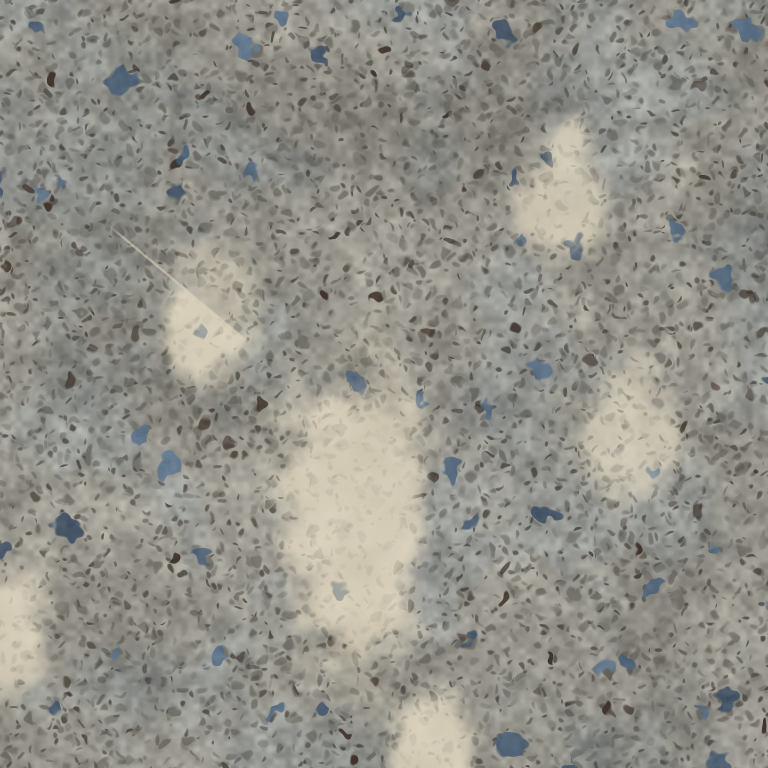
This texture is drawn by a WebGL 1 fragment shader. Its source:

```glsl
precision highp float;
// Speckled grey stone with blue chips, lit by soft cream pools of light.
// Layered value noise makes the mottled base; jittered cells scatter the grains;
// a stepped lattice places the pools, and one fine seam cuts across the slab.

uniform vec2 u_resolution;

const float BASE_TONE = 0.585;
const vec3 WARM_TINT = vec3(1.0, 0.985, 0.925);
const vec3 COOL_TINT = vec3(0.975, 0.99, 0.965);
const vec3 BLOTCH = vec3(0.37, 0.365, 0.34);
const vec3 SPECK = vec3(0.28, 0.265, 0.24);
const vec3 BROWN = vec3(0.23, 0.18, 0.15);
const vec3 BLUE_DARK = vec3(0.23, 0.30, 0.38);
const vec3 BLUE_LIGHT = vec3(0.38, 0.48, 0.58);
const vec3 CREAM = vec3(0.85, 0.815, 0.73);

const vec2 POOL_START = vec2(0.46, 0.33);
const vec2 POOL_STEP = vec2(0.275, 0.42);
const vec2 POOL_LARGE = vec2(0.08, 0.215);
const vec2 POOL_SMALL = vec2(0.065, 0.095);
const vec2 SEAM_A = vec2(0.135, 0.712);
const vec2 SEAM_B = vec2(0.335, 0.545);

float hash(vec2 p) {
  vec3 q = fract(p.xyx * 0.1031);
  q += dot(q, q.yzx + 33.33);
  return fract((q.x + q.y) * q.z);
}

float noise(vec2 p) {
  vec2 i = floor(p);
  vec2 f = fract(p);
  f = f * f * (3.0 - 2.0 * f);
  return mix(mix(hash(i), hash(i + vec2(1.0, 0.0)), f.x),
             mix(hash(i + vec2(0.0, 1.0)), hash(i + 1.0), f.x), f.y);
}

float fbm(vec2 p) {
  float sum = 0.0;
  float weight = 0.53;
  for (int i = 0; i < 4; i++) {
    sum += weight * noise(p);
    p = mat2(1.6, 1.2, -1.2, 1.6) * p + 17.3;
    weight *= 0.5;
  }
  return sum;
}

// Scattered ellipses, sizes in cells; returns coverage and a random shade.
vec2 grains(vec2 p, float density, vec2 sizes, float soft, float seed) {
  vec2 cell = floor(p);
  vec2 result = vec2(0.0);
  for (int y = -1; y <= 1; y++) {
    for (int x = -1; x <= 1; x++) {
      vec2 id = cell + vec2(float(x), float(y));
      vec2 key = id + seed;
      vec2 d = p - id - vec2(hash(key + 11.7), hash(key + 47.2));
      float angle = 6.2832 * hash(key + 83.1);
      float c = cos(angle);
      float s = sin(angle);
      d = mat2(c, -s, s, c) * d;
      d.y *= 1.0 + 1.1 * hash(key + 121.4);
      float radius = mix(sizes.x, sizes.y, hash(key + 151.9));
      float cover = 1.0 - smoothstep(radius - soft, radius + soft, length(d));
      cover *= step(hash(key + 203.3), density);
      if (cover > result.x) result = vec2(cover, hash(key + 239.6));
    }
  }
  return result;
}

// Ragged pools of light, the first one long and the rest short.
float lightPools(vec2 p) {
  float ragged = 0.75 * (fbm(p * 24.0) - 0.5);
  p.x += 0.07 * (noise(p * 6.0 + 3.0) - 0.5);
  float light = 0.0;
  for (int i = 0; i < 6; i++) {
    float n = float(i);
    vec2 center = fract(POOL_START + n * POOL_STEP);
    vec2 size = mix(POOL_LARGE, POOL_SMALL, min(n, 1.0));
    float strength = 1.0 - 0.3 * min(n, 1.0) * hash(vec2(n, 5.0));
    float d = length((p - center) / size) + ragged;
    light = max(light, strength * (1.0 - smoothstep(0.6, 1.25, d)));
  }
  return light;
}

void main() {
  vec2 p = gl_FragCoord.xy / u_resolution.y;
  float px = 1.0 / u_resolution.y;

  // Mottled grey ground
  float tone = BASE_TONE + 0.17 * (fbm(p * 6.0) - 0.5)
             + 0.19 * (fbm(p * 38.0 + 9.0) - 0.5)
             + 0.12 * (noise(p * 125.0) - 0.5);
  vec3 color = tone * mix(COOL_TINT, WARM_TINT, smoothstep(0.3, 0.6, fbm(p * 9.0 + 40.0)));

  // Seam dims the light on its upper side
  vec2 along = SEAM_B - SEAM_A;
  vec2 rel = p - SEAM_A;
  float t = dot(rel, along) / dot(along, along);
  float side = (along.x * rel.y - along.y * rel.x) / length(along);
  float span = smoothstep(0.0, 0.15, t) * (1.0 - smoothstep(0.85, 1.0, t));
  float light = lightPools(p);
  light *= 1.0 - 0.45 * span * smoothstep(-px, px, side) * (1.0 - smoothstep(0.02, 0.12, side));
  vec3 glow = CREAM + 0.13 * (fbm(p * 15.0 + 70.0) - 0.45);
  color = mix(color, glow, 0.96 * light);

  // Small grains, washed out inside the pools
  vec2 warp = vec2(noise(p * 95.0), noise(p * 95.0 + 31.0)) - 0.5;
  vec2 q = p + 0.009 * warp;
  float visible = 1.0 - 0.85 * light;
  vec2 blotch = grains(q * 60.0, 0.58, vec2(0.2, 0.48), 0.16, 0.0);
  color = mix(color, BLOTCH, blotch.x * visible * mix(0.25, 0.75, blotch.y));
  vec2 speck = grains(q * 88.0, 0.34, vec2(0.2, 0.44), 0.16, 300.0);
  color = mix(color, SPECK, speck.x * visible * mix(0.25, 0.85, speck.y));
  vec2 brown = grains(q * 30.0, 0.11, vec2(0.14, 0.28), 0.06, 500.0);
  color = mix(color, BROWN, brown.x * visible * mix(0.45, 0.95, brown.y));

  // Larger blue chips
  vec2 chip = grains((p + 0.017 * warp) * 14.0, 0.27, vec2(0.11, 0.27), 0.035, 700.0);
  vec3 blue = mix(BLUE_DARK, BLUE_LIGHT, chip.y) + 0.06 * (noise(p * 110.0) - 0.5);
  color = mix(color, blue, chip.x * (0.88 - 0.5 * light));

  // Bright hairline of the seam
  float hairline = 1.0 - smoothstep(0.0006, 0.0006 + 1.5 * px, abs(side));
  color = mix(color, CREAM, 0.6 * hairline * span);

  gl_FragColor = vec4(color, 1.0);
}
```
